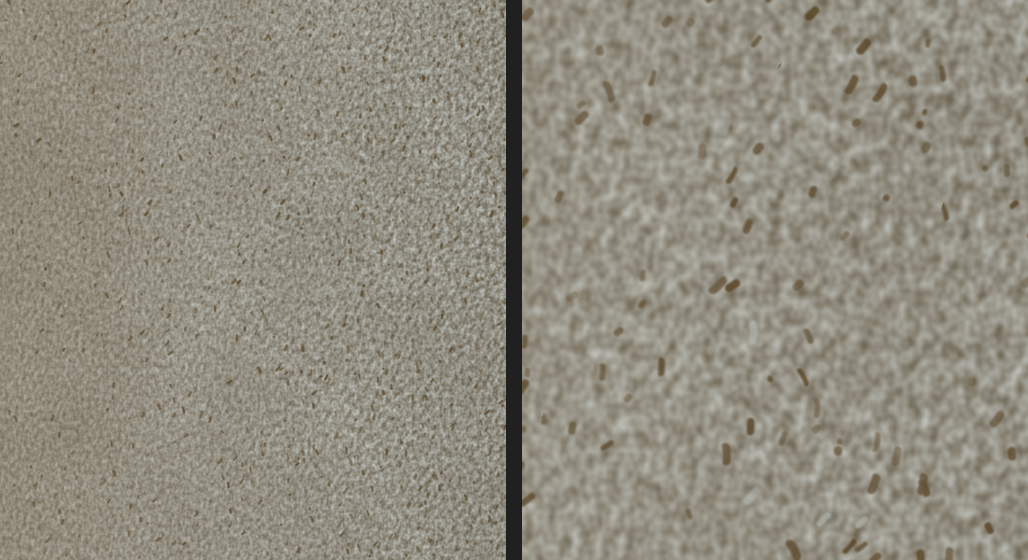
Left: the whole. Right: its middle third, enlarged.
This texture is drawn by a WebGL 1 fragment shader. Its source:

```glsl
precision highp float;
// Fine grey-beige stone grain with short brown pits and a few pale chips, coarser to the right.
uniform vec2 u_resolution;

vec2 hash2(vec2 cell) {
  vec3 q = fract(cell.xyx * vec3(0.1031, 0.1030, 0.0973));
  q += dot(q, q.yzx + 33.33);
  return fract((q.xx + q.yz) * q.zy);
}

float cornerSlope(vec2 cell, vec2 corner, vec2 f) {
  float angle = 6.2832 * hash2(cell + corner).x;
  return dot(vec2(cos(angle), sin(angle)), f - corner);
}

float gradientNoise(vec2 p) {
  vec2 cell = floor(p);
  vec2 f = p - cell;
  vec2 w = f * f * f * (f * (f * 6.0 - 15.0) + 10.0);
  float low = mix(cornerSlope(cell, vec2(0, 0), f), cornerSlope(cell, vec2(1, 0), f), w.x);
  float high = mix(cornerSlope(cell, vec2(0, 1), f), cornerSlope(cell, vec2(1, 1), f), w.x);
  return mix(low, high, w.y);
}

vec2 rotate(vec2 p, float angle) {
  float c = cos(angle), s = sin(angle);
  return vec2(c * p.x + s * p.y, c * p.y - s * p.x);
}

// Coverage of scattered, mostly upright short strokes; chance is the share of filled cells.
float flecks(vec2 p, float cells, float chance, float size, float seed) {
  vec2 home = floor(p * cells);
  float cover = 0.0;
  for (int j = -1; j <= 1; j++) {
    for (int i = -1; i <= 1; i++) {
      vec2 cell = home + vec2(i, j);
      vec2 place = hash2(cell + seed);
      vec2 shape = hash2(cell + seed + 71.0);
      vec2 kind = hash2(cell + seed + 137.0);
      vec2 d = rotate(p - (cell + place) / cells, 1.5 * (shape.x - 0.5) - 0.25);
      d.x += 40.0 * (shape.y - 0.5) * d.y * d.y;
      d.y -= clamp(d.y, -size * 1.9 * shape.y, size * 1.9 * shape.y);
      float radius = size * mix(0.6, 1.1, place.y);
      float blur = 0.0009 + 0.5 / u_resolution.y;
      float stroke = 1.0 - smoothstep(radius - blur, radius + blur, length(d));
      cover = max(cover, stroke * step(kind.x, chance) * mix(0.45, 1.0, kind.y));
    }
  }
  return cover;
}

void main() {
  vec2 p = gl_FragCoord.xy / u_resolution.y;
  float across = gl_FragCoord.x / u_resolution.x;
  float patches = gradientNoise(p * 4.0 + 7.0) + 0.6 * gradientNoise(p * 11.0 + 30.0);
  float coarse = clamp(across + 0.25 * patches, 0.0, 1.0);

  // Grain: upright and slanted layers over a finer one
  float upright = gradientNoise(rotate(p, -0.1) * vec2(150, 95) + 11.0);
  float slanted = gradientNoise(rotate(p, -0.55) * vec2(125, 80) + 53.0);
  float fine = gradientNoise(p * vec2(215, 190) + 91.0);
  float grain = mix(upright, slanted, 0.25 + 0.5 * coarse) * 0.85 + fine * 0.45;
  float tone = grain * mix(0.65, 1.25, coarse) + 0.12 * patches;
  tone += 0.08 - 0.1 * (1.0 - smoothstep(0.0, 0.4, across));

  vec3 color = vec3(0.56, 0.541, 0.487) + tone * vec3(0.26, 0.30, 0.34);
  color += (across - 0.5) * vec3(-0.012, 0.0, 0.014);

  // Brown pits, then pale chips
  float pits = flecks(p, 50.0, mix(0.12, 0.55, coarse), 0.0023, 5.0);
  color = mix(color, vec3(0.35, 0.27, 0.15), 0.85 * pits);
  float chips = flecks(p, 20.0, 0.1, 0.0028, 211.0);
  color = mix(color, vec3(0.70, 0.72, 0.70), 0.8 * chips);

  gl_FragColor = vec4(color, 1.0);
}
```
